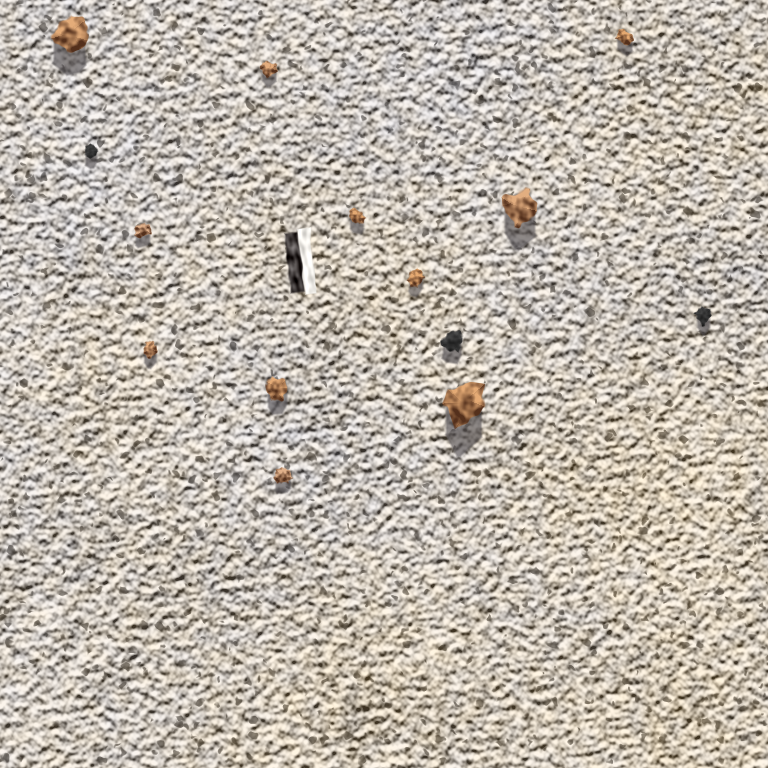
Give the GLSL for this texture, as a WebGL 2 fragment shader.

```glsl
#version 300 es
precision highp float;
// Sunlit rough plaster: a gradient-noise height field shaded from above,
// with dark pits, faint diagonal trowel streaks, and scattered angular
// pebbles and one pale splinter that cast shadows downwards.

uniform vec2 u_resolution;
out vec4 fragColor;

const float TAU = 6.2831853;

vec2 hash22(vec2 p) {
  vec3 q = fract(p.xyx * vec3(0.1031, 0.1030, 0.0973));
  q += dot(q, q.yzx + 33.33);
  return fract((q.xx + q.yz) * q.zy);
}

float cornerSlope(vec2 cell, vec2 offset) {
  float angle = TAU * hash22(cell).x;
  return dot(vec2(cos(angle), sin(angle)), offset);
}

float gradientNoise(vec2 p) {
  vec2 i = floor(p), f = p - i;
  vec2 w = f * f * f * (f * (f * 6.0 - 15.0) + 10.0);
  vec2 e = vec2(1.0, 0.0);
  float low = mix(cornerSlope(i, f), cornerSlope(i + e, f - e), w.x);
  float high = mix(cornerSlope(i + e.yx, f - e.yx), cornerSlope(i + 1.0, f - 1.0), w.x);
  return mix(low, high, w.y);
}

vec2 rotate(vec2 p, float angle) {
  float c = cos(angle), s = sin(angle);
  return vec2(c * p.x + s * p.y, c * p.y - s * p.x);
}

// Plaster surface height: flattened grains plus a finer octave.
float grainHeight(vec2 p) {
  vec2 q = rotate(p, 0.15);
  return gradientNoise(q * vec2(82.0, 108.0) + 40.0)
       + 0.5 * gradientNoise(rotate(p, 0.8) * 185.0 + 90.0);
}

// Coverage of small irregular holes, at most one per cell.
float pits(vec2 p, float frequency, float chance, float px) {
  vec2 q = p * frequency + 100.0;
  vec2 cell = floor(q);
  vec2 place = hash22(cell), kind = hash22(cell + 57.0);
  vec2 d = q - cell - mix(vec2(0.28), vec2(0.72), place);
  d = rotate(d, TAU * kind.y) * vec2(0.85, 1.2);
  float radius = mix(0.09, 0.23, kind.y);
  float soft = 1.2 * px * frequency;
  return step(kind.x, chance) * (1.0 - smoothstep(-soft, soft, length(d) - radius));
}

// Signed distance to a random convex polygon; also gives its nearest side.
float pebbleDistance(vec2 p, float radius, float seed, out vec2 facing) {
  float d = -1e3;
  for (int k = 0; k < 7; k++) {
    vec2 h = hash22(vec2(float(k) + 3.0, seed));
    float angle = TAU * (float(k) + 0.6 * h.x) / 7.0;
    vec2 side = vec2(cos(angle), sin(angle));
    float sideDistance = dot(p, side) - radius * mix(0.65, 1.1, h.y);
    if (sideDistance > d) { d = sideDistance; facing = side; }
  }
  return d;
}

// Shifts points so that a shape is swept straight down by a length.
vec2 sweepDown(vec2 p, float len) {
  return p - vec2(0.0, clamp(p.y, -len, 0.0));
}

float coverage(float d, float px) {
  return 1.0 - smoothstep(-px, px, d);
}

vec3 plaster(vec2 p, float px) {
  float h = grainHeight(p);
  float slope = h - grainHeight(p + vec2(-0.0008, 0.0045));
  float trowelArea = smoothstep(-0.1, 0.3, gradientNoise(p * 3.5 + 11.0));
  float streak = gradientNoise(rotate(p, 0.72) * vec2(9.0, 75.0));
  float broad = gradientNoise(p * 6.0 + 23.0);
  float z = 2.0 * h + 2.3 * slope + 1.3 * trowelArea * streak + 0.4 * broad;
  z = clamp(z, -2.6, 2.4);
  float tone = 0.762 + 0.148 * z - 0.027 * z * z;

  // Pits with ragged rims
  vec2 ragged = p + 0.005 * vec2(gradientNoise(p * 130.0), gradientNoise(p * 130.0 + 60.0));
  float hole = max(pits(ragged, 41.0, 0.2, px), pits(rotate(ragged, 0.6), 59.0, 0.2, px));
  tone = mix(tone, 0.31 + 0.1 * h, 0.75 * hole);

  // Warm base with slow drifts of hue
  float warmth = 0.02 * (p.x - p.y) + 0.04 * gradientNoise(p * 4.0 + 70.0)
               + 0.04 * gradientNoise(p * 38.0 + 5.0);
  return vec3(tone) + vec3(0.03, 0.0, -0.04) + warmth * vec3(0.6, 0.1, -1.0);
}

vec3 paintPebble(vec3 ground, vec2 p, float radius, float seed, float px) {
  vec2 facing, unused;
  vec2 look = hash22(vec2(seed, 81.0));
  float shadow = coverage(pebbleDistance(sweepDown(p, 1.3 * radius), 0.9 * radius, seed, unused), 1.5 * px);
  vec3 colour = mix(ground, ground * 0.3 + vec3(0.21, 0.20, 0.21), 0.9 * shadow);

  float rough = gradientNoise(p * 2.2 / radius + seed * 7.0);
  float d = pebbleDistance(p, radius, seed, facing) + 0.25 * radius * rough;
  float bevel = smoothstep(-0.75 * radius, -0.25 * radius, d);
  float light = 0.55 + 0.35 * facing.y * bevel + 0.9 * rough
              + 0.6 * gradientNoise(p * 130.0 + seed);
  vec3 pale = mix(vec3(0.90, 0.66, 0.43), vec3(0.87, 0.71, 0.60), look.x);
  vec3 stone = mix(vec3(0.33, 0.19, 0.11), pale, clamp(light, 0.0, 1.0));
  stone = mix(stone, vec3(0.13 + 0.12 * light), step(0.92, look.y));
  return mix(colour, stone, coverage(d, px));
}

vec3 paintSplinter(vec3 ground, vec2 p, float px) {
  vec2 q = rotate(p, 0.12);
  float bend = 0.006 * gradientNoise(q * 45.0 + 8.0);
  float ends = abs(q.y) - 0.043;
  float chip = max(abs(q.x + bend) - 0.008 - 0.05 * q.y, ends);
  float shade = max(abs(q.x + 0.016 + bend) - 0.010, ends + 0.004);
  float fleck = gradientNoise(q * vec2(150.0, 70.0));
  vec3 colour = mix(ground, vec3(0.20, 0.18, 0.18) + 0.5 * fleck, 0.9 * coverage(shade, 1.5 * px));
  return mix(colour, vec3(0.95, 0.94, 0.92) + 0.3 * fleck, coverage(chip, px));
}

void main() {
  vec2 p = gl_FragCoord.xy / u_resolution.y;
  float px = 1.0 / u_resolution.y;
  vec3 colour = plaster(p, px);
  colour = paintSplinter(colour, p - vec2(0.4, 0.66), px);

  // Pebbles gather towards the upper left; large ones are rare
  for (int i = 0; i < 14; i++) {
    float seed = float(i) + 1.0;
    vec2 h = hash22(vec2(seed, 19.0));
    vec2 centre = vec2(pow(h.x, 1.4), sqrt(h.y));
    float radius = mix(0.011, 0.034, pow(hash22(vec2(seed, 47.0)).x, 4.0));
    colour = paintPebble(colour, p - centre, radius, seed, px);
  }
  fragColor = vec4(clamp(colour, 0.0, 1.0), 1.0);
}
```
